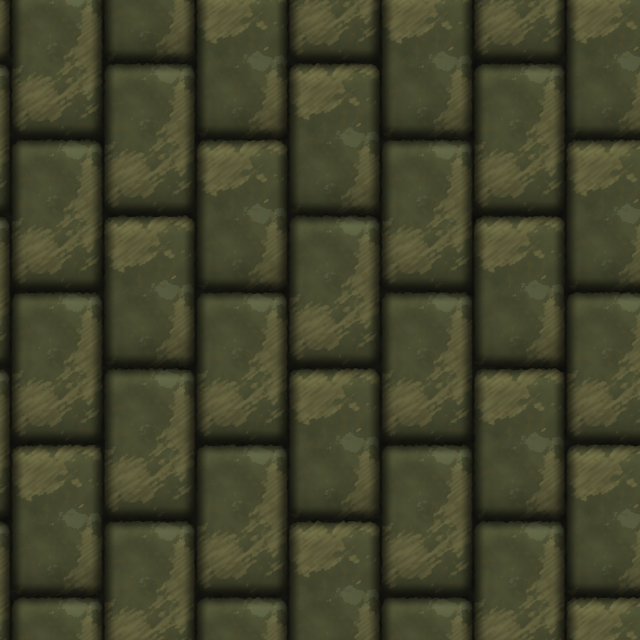
Reproduce this texture procedurally as a Shadertoy shader.

```glsl
// Draws mossy stone pavers in staggered columns, with brushed ochre patches and dark joints.

float hash(vec2 p) {
    p = fract(p * vec2(0.1031, 0.1137));
    p += dot(p, p.yx + 33.33);
    return fract((p.x + p.y) * p.x * 17.3);
}

// Gradient noise, roughly -0.5 to 0.5
float cornerRamp(vec2 cell, vec2 offset) {
    float angle = 6.2832 * hash(cell + 71.0);
    return dot(vec2(cos(angle), sin(angle)), offset);
}

float noise(vec2 p) {
    vec2 i = floor(p), f = fract(p);
    vec2 w = f * f * f * (f * (f * 6.0 - 15.0) + 10.0);
    vec2 e = vec2(0.0, 1.0);
    return mix(mix(cornerRamp(i, f), cornerRamp(i + e.yx, f - e.yx), w.x),
               mix(cornerRamp(i + e.xy, f - e.xy), cornerRamp(i + e.yy, f - e.yy), w.x), w.y);
}

float fbm(vec2 p) {
    float sum = 0.0, amp = 0.6;
    for (int i = 0; i < 4; i++) {
        sum += amp * noise(p);
        p = mat2(1.6, 1.2, -1.2, 1.6) * p + 5.3;
        amp *= 0.55;
    }
    return sum;
}

float roundedBox(vec2 p, vec2 halfSize, float radius) {
    vec2 q = abs(p) - halfSize + radius;
    return length(max(q, 0.0)) + min(max(q.x, q.y), 0.0) - radius;
}

// Soft spot that wraps vertically once per paver
float spot(vec2 p, vec2 center, vec2 size) {
    vec2 d = p - center;
    d.y -= round(d.y);
    d /= size;
    return exp(-dot(d, d));
}

// Painted stone surface; t spans one unit across and one unit up a paver
vec3 stone(vec2 t) {
    vec2 g = t * vec2(1.0, 1.65);
    vec2 along = vec2(dot(g, vec2(0.8, 0.6)), dot(g, vec2(-0.6, 0.8)));
    float hatch = noise(along * vec2(4.0, 24.0) + 9.0);
    float ragged = fbm(g * 5.0 + 3.0) + 0.35 * hatch;

    // Ochre strokes: lower left and right flank
    float ochre = spot(t, vec2(-0.27, -0.25), vec2(0.42, 0.19))
                + spot(t, vec2(0.40, 0.06), vec2(0.24, 0.28));
    ochre = smoothstep(-0.06, 0.16, ochre - 0.46 + 0.95 * ragged);

    // Pale lichen: top right and a small fleck
    float pale = spot(t, vec2(0.22, 0.43), vec2(0.30, 0.07))
               + 0.65 * spot(t, vec2(-0.05, 0.10), vec2(0.13, 0.05));
    pale = smoothstep(0.0, 0.2, pale - 0.5 + 1.1 * fbm(g * 8.0 + 17.0));

    vec3 color = vec3(0.272, 0.284, 0.182) * (1.0 + 0.22 * fbm(g * 3.0 + 31.0));
    color = mix(color, vec3(0.375, 0.365, 0.232) * (1.0 + 0.25 * hatch), 0.85 * ochre);
    color = mix(color, vec3(0.365, 0.385, 0.275), 0.6 * pale);

    // Faint rusty grain
    float rust = smoothstep(0.18, 0.36, noise(g * 14.0 + 50.0));
    return mix(color, vec3(0.33, 0.29, 0.17), 0.35 * rust);
}

void mainImage(out vec4 fragColor, in vec2 fragCoord) {
    vec2 uv = fragCoord / iResolution.y;
    vec2 pitch = vec2(0.1445, 0.2383);

    // Staggered grid: every second column moves by half a paver
    vec2 grid = (uv - vec2(0.0169, 0.0677)) / pitch;
    grid.y += 0.5 * mod(floor(grid.x), 2.0);
    vec2 id = floor(grid);
    vec2 local = fract(grid) - 0.5;
    vec2 p = local * pitch;

    // Chipped outline, roughest on the short ends
    vec2 chips = vec2(0.0018, 0.0042) * vec2(noise(uv * 130.0), noise(uv * 150.0 + 40.0));
    vec2 halfSize = 0.5 * pitch - 0.0018;
    float d = roundedBox(p + chips, halfSize, 0.015);

    // Two surface variants share one painting at different heights
    float variant = step(0.5, hash(id + 19.0));
    vec3 color = stone(local + vec2(0.0, 0.42 * variant));

    // Rounded edges, lit from above
    float depth = -roundedBox(p - vec2(0.0, 0.003), halfSize, 0.02);
    color *= mix(0.36, 1.0, smoothstep(-0.003, 0.020, depth));
    color *= mix(0.76, 1.0, smoothstep(-0.5, -0.2, local.y));
    color *= 1.0 + 0.16 * smoothstep(0.30, 0.46, local.y);

    // Dark joint between pavers
    vec3 joint = vec3(0.065, 0.065, 0.052) * (1.0 + 0.5 * noise(uv * 60.0));
    float blur = 0.0006 + 0.75 / iResolution.y;
    color = mix(joint, color, smoothstep(blur, -blur, d));
    fragColor = vec4(color, 1.0);
}
```
